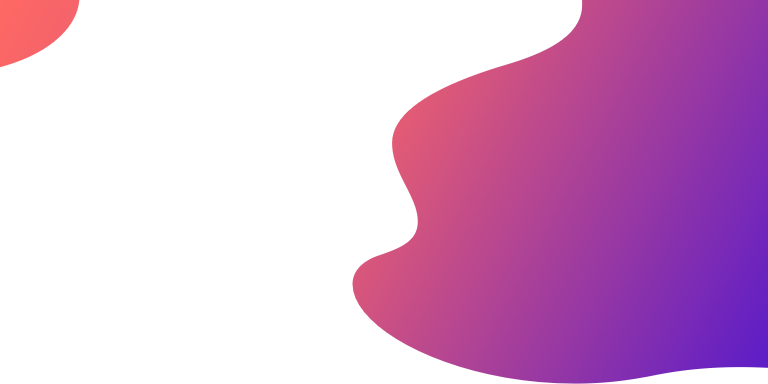
Give the GLSL for this background, as a Shadertoy shader.

```glsl
// Draws a white page with a flowing coral-to-violet blob on the right and a coral corner drop.

// Lengths are in canvas heights, with y running down from the top edge.
const vec3 PAPER  = vec3(1.0);
const vec3 CORAL  = vec3(1.0, 0.41, 0.39);
const vec3 VIOLET = vec3(0.36, 0.11, 0.785);

const vec2 RAMP_DIRECTION = vec2(0.88, 0.47);
const vec2 BLOB_RAMP = vec2(0.83, 2.211);   // start and end along the direction
const vec2 DROP_RAMP = vec2(0.0, 2.9);

const int   CURVE_STEPS = 20;
const float FAR = 1e3;

// Outline state: x = distance to the nearest edge, y = -1 inside, +1 outside.
void addLine(inout vec2 outline, vec2 p, vec2 a, vec2 b) {
    vec2 ab = b - a;
    vec2 ap = p - a;
    float along = clamp(dot(ap, ab) / dot(ab, ab), 0.0, 1.0);
    outline.x = min(outline.x, length(ap - ab * along));

    // Flip the side when a ray to the left crosses this line.
    if ((a.y > p.y) != (b.y > p.y)) {
        float crossingX = a.x + ab.x * ap.y / ab.y;
        if (crossingX < p.x) outline.y = -outline.y;
    }
}

vec2 cubicBezier(vec2 a, vec2 b, vec2 c, vec2 d, float t) {
    float u = 1.0 - t;
    return u * u * u * a + 3.0 * u * u * t * b + 3.0 * u * t * t * c + t * t * t * d;
}

// Extends the outline from the pen position and moves the pen to the end point.
void curveTo(inout vec2 outline, inout vec2 pen, vec2 p, vec2 b, vec2 c, vec2 end) {
    vec2 start = pen;
    for (int i = 1; i <= CURVE_STEPS; i++) {
        vec2 next = cubicBezier(start, b, c, end, float(i) / float(CURVE_STEPS));
        addLine(outline, p, pen, next);
        pen = next;
    }
}

// Both outlines have their open ends off the canvas.
float blobDistance(vec2 p) {
    vec2 outline = vec2(FAR, 1.0);
    vec2 pen = vec2(1.516, 0.013);
    addLine(outline, p, vec2(1.514, -0.1), pen);

    // Left flank, top to bottom
    curveTo(outline, pen, p, vec2(1.516, 0.094), vec2(1.419, 0.138), vec2(1.323, 0.167));
    curveTo(outline, pen, p, vec2(1.146, 0.219), vec2(1.021, 0.286), vec2(1.021, 0.372));
    curveTo(outline, pen, p, vec2(1.021, 0.453), vec2(1.088, 0.510), vec2(1.088, 0.577));
    curveTo(outline, pen, p, vec2(1.088, 0.628), vec2(1.042, 0.646), vec2(0.990, 0.664));
    curveTo(outline, pen, p, vec2(0.948, 0.677), vec2(0.918, 0.703), vec2(0.918, 0.740));

    // Belly and lower edge, left to right
    curveTo(outline, pen, p, vec2(0.918, 0.859), vec2(1.185, 0.999), vec2(1.497, 0.999));
    curveTo(outline, pen, p, vec2(1.578, 0.999), vec2(1.641, 0.990), vec2(1.706, 0.977));
    curveTo(outline, pen, p, vec2(1.776, 0.963), vec2(1.849, 0.956), vec2(1.927, 0.956));
    curveTo(outline, pen, p, vec2(1.985, 0.956), vec2(2.045, 0.960), vec2(2.100, 0.965));
    return outline.x * outline.y;
}

float dropDistance(vec2 p) {
    vec2 outline = vec2(FAR, 1.0);
    vec2 pen = vec2(0.207, -0.01);
    curveTo(outline, pen, p, vec2(0.207, 0.073), vec2(0.122, 0.143), vec2(0.0, 0.175));
    addLine(outline, p, pen, vec2(-0.1, 0.2));
    addLine(outline, p, vec2(-0.1, 0.2), vec2(-0.1, -0.1));
    return outline.x * outline.y;
}

vec3 rampColor(vec2 p, vec2 span) {
    float along = dot(p, RAMP_DIRECTION);
    return mix(CORAL, VIOLET, clamp((along - span.x) / (span.y - span.x), 0.0, 1.0));
}

float coverage(float signedDistance) {
    return clamp(0.5 - signedDistance * iResolution.y, 0.0, 1.0);
}

void mainImage(out vec4 fragColor, in vec2 fragCoord) {
    vec2 p = vec2(fragCoord.x, iResolution.y - fragCoord.y) / iResolution.y;

    vec3 color = PAPER;
    color = mix(color, rampColor(p, BLOB_RAMP), coverage(blobDistance(p)));
    color = mix(color, rampColor(p, DROP_RAMP), coverage(dropDistance(p)));
    fragColor = vec4(color, 1.0);
}
```
